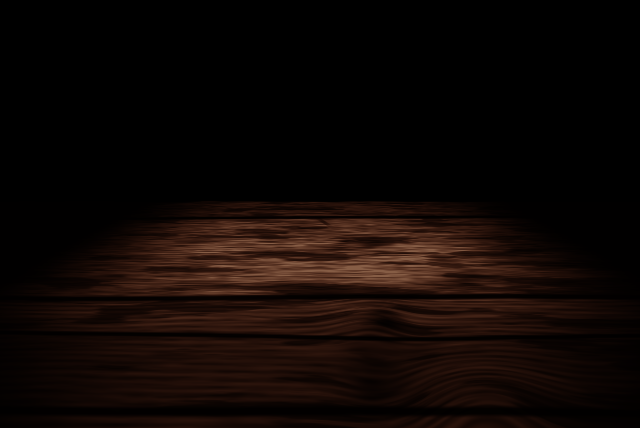
Write a Shadertoy shader that draws this background.

```glsl
// A weathered plank table fading into black under a soft pool of light.
// Grain is stretched value noise in a receding plane, bent around knots;
// seams are thin dark curves, and worn patches come from layered noise.

float hash(vec2 p) {
    vec3 q = fract(vec3(p.xyx) * 0.1031);
    q += dot(q, q.yzx + 33.33);
    return fract((q.x + q.y) * q.z);
}

float noise(vec2 p) {
    vec2 i = floor(p), f = fract(p);
    f = f * f * (3.0 - 2.0 * f);
    return mix(mix(hash(i), hash(i + vec2(1, 0)), f.x),
               mix(hash(i + vec2(0, 1)), hash(i + vec2(1, 1)), f.x), f.y);
}

float fbm(vec2 p) {
    float sum = 0.0, amp = 0.5;
    for (int i = 0; i < 4; i++) {
        sum += amp * noise(p);
        p = p * 2.03 + 17.3;
        amp *= 0.5;
    }
    return sum / 0.9375;
}

// Soft elliptical spot, 1 at its centre
float spot(vec2 p, vec2 centre, vec2 radius) {
    vec2 d = (p - centre) / radius;
    return exp(-dot(d, d));
}

// Brightness factor of a dark gap between planks
float seam(float y, float centre, float halfWidth) {
    return smoothstep(halfWidth * 0.45, halfWidth * 1.7, abs(y - centre));
}

// Spotlight whose sides spread towards the viewer
float lightPool(vec2 p) {
    float halfWidth = min(0.29 + 1.2 * (0.53 - p.y), 0.6);
    float side = 1.0 - smoothstep(0.3, 1.0, abs(p.x - 0.51) / halfWidth);
    float fall = (p.y - 0.395) / 0.13;
    return side * (0.3 + 0.7 * exp(-fall * fall));
}

void mainImage(out vec4 fragColor, in vec2 fragCoord) {
    vec2 p = fragCoord / iResolution.xy;
    float lower = 1.0 - smoothstep(0.302, 0.308, p.y);

    // Receding plane, with the grain arching over the knots
    float depth = 1.0 / (0.75 - min(p.y, 0.56));
    vec2 plane = vec2((p.x - 0.5) * 1.5 * depth, depth);
    plane.y -= lower * (0.10 * spot(p, vec2(0.58, 0.25), vec2(0.06, 0.08))
             + 0.16 * spot(p, vec2(0.76, 0.06), vec2(0.10, 0.12))
             - 0.07 * spot(p, vec2(0.60, 0.10), vec2(0.07, 0.10)));
    plane.y += 0.035 * (noise(plane * vec2(2.0, 4.0)) - 0.5);

    // Fine streaks, and broad growth lines on the near planks
    float streak = 0.6 * noise(plane * vec2(5.0, 58.0))
                 + 0.4 * noise(plane * vec2(14.0, 95.0) + 40.0);
    float rings = 0.5 + 0.5 * cos(plane.y * 140.0
                + 5.0 * noise(plane * vec2(1.5, 9.0)));
    float grain = mix(streak, 0.6 * streak + 0.4 * rings, lower * 0.8);
    float tone = 0.35 + 1.3 * grain;

    // Worn, dark patches, thickest along the front of the far plank
    float wear = fbm(plane * vec2(2.2, 11.0) + 5.0) + 0.25 * (streak - 0.5);
    float front = spot(p, vec2(0.5, 0.33), vec2(0.9, 0.022));
    tone *= 1.0 - 0.62 * smoothstep(0.53, 0.68, wear + 0.13 * front);
    tone *= 0.8 + 0.4 * fbm(plane * vec2(1.2, 5.0) + 31.0);

    // Knots and stains
    float mottle = 0.4 + 0.9 * noise(plane * vec2(12.0, 40.0));
    float stain = 0.8 * spot(p, vec2(0.540, 0.436), vec2(0.014, 0.007))
                + 0.7 * spot(p, vec2(0.525, 0.420), vec2(0.020, 0.006))
                + 0.5 * spot(p, vec2(0.585, 0.430), vec2(0.030, 0.020))
                + 0.6 * spot(p, vec2(0.725, 0.345), vec2(0.035, 0.025))
                + 0.5 * spot(p, vec2(0.810, 0.420), vec2(0.060, 0.025))
                + 0.7 * spot(p, vec2(0.600, 0.255), vec2(0.030, 0.045))
                + 0.7 * spot(p, vec2(0.590, 0.110), vec2(0.050, 0.080));
    tone *= 1.0 - clamp(stain * mottle, 0.0, 0.85);
    tone *= 1.0 + 0.3 * spot(p, vec2(0.64, 0.385), vec2(0.09, 0.035));

    // Short diagonal scratch on the far plank
    float scratch = abs(p.y - 0.482 + 0.9 * (p.x - 0.505));
    tone *= 1.0 - 0.5 * (1.0 - smoothstep(0.002, 0.006, scratch))
          * spot(p, vec2(0.506, 0.480), vec2(0.012, 0.016));

    // Gaps between planks
    float wobble = 0.005 * (noise(vec2(p.x * 9.0, 3.0)) - 0.5);
    float dip = (p.x - 0.65) / 0.3;
    float gaps = seam(p.y, 0.489 + 0.005 * p.x + 0.5 * wobble, 0.0028);
    gaps *= seam(p.y, 0.302 + 0.006 * p.x + wobble, 0.0055);
    gaps *= seam(p.y, 0.222 - 0.015 * exp(-dip * dip) + wobble, 0.0045);
    gaps *= seam(p.y, 0.041 - 0.004 * p.x + wobble, 0.010);
    tone *= mix(0.06, 1.0, gaps);

    // The farthest board is duller, with a ragged back edge
    tone *= mix(1.0, 0.68, smoothstep(0.487, 0.495, p.y));
    float back = 0.529 + 0.003 * (noise(vec2(p.x * 25.0, 8.0)) - 0.5);
    float table = 1.0 - smoothstep(back - 0.003, back + 0.002, p.y);

    // Dark red-brown rising to pale tan
    float t = clamp(0.37 * tone * lightPool(p) * table, 0.0, 0.52);
    vec3 wood = t * vec3(1.0, 0.36 + 0.66 * t, 0.16 + 0.70 * t);
    fragColor = vec4(wood + vec3(0.004, 0.0, 0.0) * table, 1.0);
}
```
